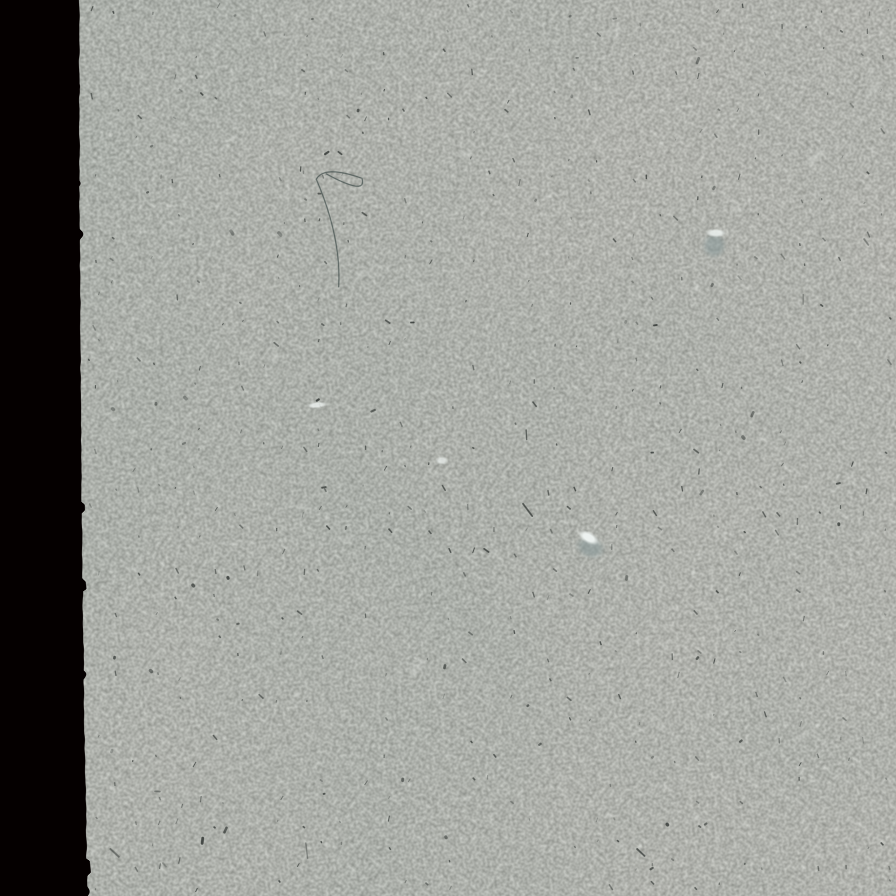
A Shadertoy shader for this texture:

```glsl
// Grey recycled paper on a black backing that shows along the left side.
// Gradient noise gives grain and broad tone; jittered cells scatter specks and
// fibres; sampled Bezier curves form a stray hair, and ellipses the pale chips.

vec2 hash2(vec2 p) {
    vec3 q = fract(p.xyx * vec3(0.1031, 0.1030, 0.0973));
    q += dot(q, q.yzx + 33.33);
    return fract((q.xx + q.yz) * q.zy);
}

vec2 gradientAt(vec2 cell) {
    float angle = 6.2832 * hash2(cell).x;
    return vec2(cos(angle), sin(angle));
}

float gradientNoise(vec2 p) {
    vec2 i = floor(p), f = fract(p), e = vec2(0.0, 1.0);
    vec2 u = f * f * f * (f * (f * 6.0 - 15.0) + 10.0);
    float low = mix(dot(gradientAt(i), f), dot(gradientAt(i + e.yx), f - e.yx), u.x);
    float high = mix(dot(gradientAt(i + e), f - e), dot(gradientAt(i + e.yy), f - e.yy), u.x);
    return mix(low, high, u.y);
}

float segmentDistance(vec2 p, vec2 a, vec2 b) {
    vec2 ab = b - a;
    return length(p - a - ab * clamp(dot(p - a, ab) / dot(ab, ab), 0.0, 1.0));
}

float bezierDistance(vec2 p, vec2 a, vec2 control, vec2 b) {
    float d = 1.0;
    vec2 last = a;
    for (int i = 1; i <= 12; i++) {
        float t = float(i) / 12.0;
        vec2 next = mix(mix(a, control, t), mix(control, b, t), t);
        d = min(d, segmentDistance(p, last, next));
        last = next;
    }
    return d;
}

// One randomly placed short stroke in a share of the cells; returns coverage.
float strokes(vec2 p, float cells, float share, float halfLength, float radius,
              float angle, float spread, float blur, float seed) {
    vec2 id = floor(p * cells) + seed;
    vec2 pick = hash2(id), shape = hash2(id + 71.0);
    vec2 centre = 0.25 + 0.5 * hash2(id + 137.0);
    vec2 q = (fract(p * cells) - centre) / cells;
    float turn = angle + spread * (shape.x - 0.5);
    vec2 reach = vec2(cos(turn), sin(turn)) * halfLength * mix(0.15, 1.0, shape.y * shape.y);
    float d = segmentDistance(q, -reach, reach) - radius * mix(0.6, 1.2, shape.x);
    return step(pick.x, share) * mix(0.35, 1.0, pick.y) * (1.0 - smoothstep(-blur, blur, d));
}

// Soft ellipse: 1 at its centre, fading out past its radii.
float chip(vec2 p, vec2 centre, vec2 radii, float angle) {
    vec2 q = p - centre;
    float c = cos(angle), s = sin(angle);
    q = vec2(c * q.x + s * q.y, c * q.y - s * q.x) / radii;
    return 1.0 - smoothstep(0.5, 1.3, length(q));
}

void mainImage(out vec4 fragColor, in vec2 fragCoord) {
    vec2 uv = fragCoord / iResolution.y;
    float pixel = 1.0 / iResolution.y;
    float soft = max(0.7 * pixel, 0.0008);

    // Broad tone, cooler on the left and warmer on the right
    float tone = 0.25 + 0.5 * uv.x + 0.35 * gradientNoise(uv * 3.0 + 4.0)
               + 0.2 * gradientNoise(uv * 9.0);
    vec3 color = mix(vec3(0.657, 0.678, 0.655), vec3(0.702, 0.703, 0.682), clamp(tone, 0.0, 1.0));

    // Paper grain
    vec2 tilted = mat2(0.8, 0.6, -0.6, 0.8) * uv;
    float grain = gradientNoise(tilted * 290.0 + 19.0) + 0.7 * gradientNoise(uv * 207.0)
                + 0.35 * gradientNoise(tilted * 95.0);
    color += 0.115 * grain;

    // Pale pulp flecks and soft fibres
    float pale = strokes(uv, 14.0, 0.13, 0.009, 0.0025, 0.25, 1.6, 0.005, 11.0) * 0.5;
    pale = max(pale, strokes(uv, 29.0, 0.07, 0.002, 0.0016, 0.2, 2.0, 0.002, 43.0) * 0.75);
    color = mix(color, vec3(0.85, 0.86, 0.84), pale);

    // Dark specks and longer, mostly upright fibres
    float dark = strokes(uv, 43.0, 0.28, 0.003, 0.0008, 1.75, 1.6, soft, 5.0) * 0.75;
    dark = max(dark, strokes(uv, 21.0, 0.13, 0.003, 0.0016, 1.2, 2.5, soft, 89.0) * 0.85);
    dark = max(dark, strokes(uv, 13.0, 0.13, 0.009, 0.0009, 1.8, 1.4, soft, 23.0) * 0.8);
    color = mix(color, vec3(0.17, 0.19, 0.18), dark);

    // Hooked hair
    vec2 bend = vec2(0.353, 0.800), tip = vec2(0.404, 0.801);
    float hair = bezierDistance(uv, vec2(0.378, 0.680), vec2(0.381, 0.735), bend);
    hair = min(hair, bezierDistance(uv, bend, vec2(0.362, 0.816), tip));
    hair = min(hair, bezierDistance(uv, tip, vec2(0.410, 0.781), vec2(0.364, 0.806)));
    color = mix(color, vec3(0.27, 0.32, 0.31), 0.75 * (1.0 - smoothstep(-soft, soft, hair - 0.0007)));

    // Bluish dents below bright chips
    float dent = chip(uv, vec2(0.659, 0.389), vec2(0.015, 0.011), -0.3);
    dent = max(dent, chip(uv, vec2(0.797, 0.726), vec2(0.012, 0.013), 0.0));
    color = mix(color, vec3(0.54, 0.60, 0.60), 0.6 * dent);
    float bright = chip(uv, vec2(0.657, 0.400), vec2(0.011, 0.0055), -0.5);
    bright = max(bright, 0.85 * chip(uv, vec2(0.799, 0.740), vec2(0.010, 0.004), 0.0));
    bright = max(bright, 0.8 * chip(uv, vec2(0.354, 0.548), vec2(0.010, 0.003), 0.1));
    bright = max(bright, 0.7 * chip(uv, vec2(0.493, 0.486), vec2(0.006, 0.004), 0.0));
    color = mix(color, vec3(0.93, 0.95, 0.94), bright);

    // Slightly ragged sheet edge, leaning right toward the bottom
    float drop = 1.0 - uv.y;
    float edge = 0.0885 + 0.009 * drop * drop + 0.0012 * gradientNoise(vec2(uv.y * 70.0, 2.5));
    edge += 0.004 * smoothstep(0.3, 0.5, gradientNoise(vec2(uv.y * 45.0, 8.4)));
    float sheet = smoothstep(-soft, soft, uv.x - edge);
    fragColor = vec4(mix(vec3(0.02, 0.0, 0.0), clamp(color, 0.0, 1.0), sheet), 1.0);
}
```
